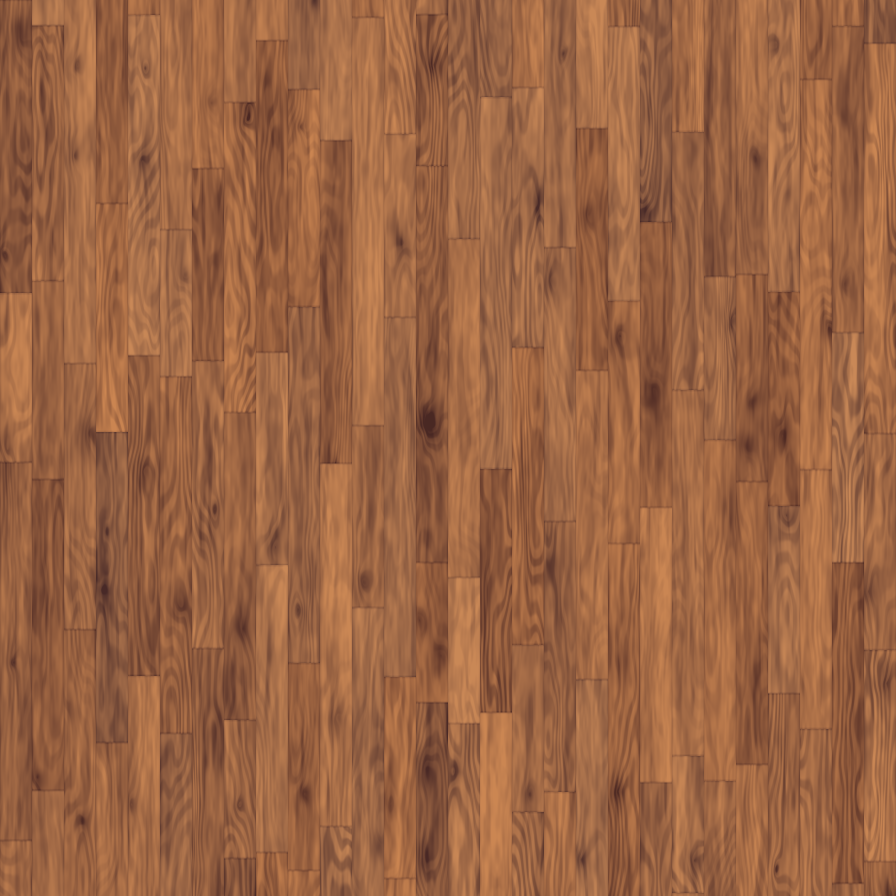
Give the GLSL for this texture, as a Shadertoy shader.

```glsl
float hash(vec2 p) {
    vec3 q = fract(p.xyx * vec3(0.1031, 0.1030, 0.0973));
    q += dot(q, q.yzx + 33.33);
    return fract((q.x + q.y) * q.z);
}

float noise(vec2 p) {
    vec2 cell = floor(p), f = fract(p);
    f = f * f * (3.0 - 2.0 * f);
    return mix(mix(hash(cell), hash(cell + vec2(1, 0)), f.x),
               mix(hash(cell + vec2(0, 1)), hash(cell + vec2(1, 1)), f.x), f.y);
}

// Height of the lower joint of a plank, in plank lengths
float jointHeight(float column, float row) {
    return row + 0.6 * hash(vec2(column + 5.0, row + 71.0));
}

vec3 woodFloor(vec2 uv) {
    const float columns = 28.0, rows = 3.2;

    // Staggered planks; pos is measured in plank widths
    float column = floor(uv.x * columns);
    float height = uv.y * rows + 9.0 * hash(vec2(column, 17.0));
    float row = floor(height);
    if (height < jointHeight(column, row)) row -= 1.0;
    float bottom = jointHeight(column, row);
    float top = jointHeight(column, row + 1.0);
    float widthsPerRow = columns / rows;
    vec2 pos = vec2(fract(uv.x * columns) - 0.5, (height - bottom) * widthsPerRow);
    float plankLength = (top - bottom) * widthsPerRow;

    vec2 id = vec2(column + 3.0, row + 11.0);
    float tone = hash(id + 40.0);
    float figure = hash(id + 80.0);
    vec2 seed = 200.0 * vec2(hash(id + 120.0), hash(id + 160.0));

    // Knots darken the wood and bend the grain around them
    float knotShade = 0.0, bend = 0.0;
    for (int i = 0; i < 2; i++) {
        vec2 key = id + 200.0 + 37.0 * float(i);
        vec2 center = vec2(0.8 * hash(key) - 0.4, plankLength * hash(key + 9.0));
        float size = mix(0.12, 0.38, hash(key + 18.0));
        float present = step(0.6, hash(key + 27.0));
        vec2 offset = (pos - center) * vec2(1.0, 0.48);
        offset += 0.12 * (vec2(noise(pos * vec2(4, 2) + seed), noise(pos * vec2(3, 2) + seed + 50.0)) - 0.5);
        float d = length(offset) / size;
        knotShade += present * (0.6 * exp(-d * d * 2.0) + 0.3 * exp(-d * 0.9));
        bend += present * 2.2 * exp(-d * 0.7);
    }

    // Arched growth rings are contours of a stretched noise field
    float field = 7.0 * noise(pos * vec2(1.3, 0.22) + seed)
                + 1.1 * noise(pos * vec2(4.0, 0.9) + seed + 30.0)
                + 2.0 * pos.x + bend;
    float ring = smoothstep(0.15, 0.9, 0.5 + 0.5 * sin(6.2832 * field));
    float ringStrength = mix(0.08, 0.42, figure) * (0.5 + noise(pos * vec2(1.5, 0.3) + seed + 70.0));

    // Straight streaks, fibres, pores and dark checks
    float wander = 0.25 * noise(pos * vec2(0.8, 0.35) + seed) + 0.05 * bend;
    vec2 grain = vec2(pos.x + wander, pos.y) + seed;
    float cloud = noise(grain * vec2(1.2, 0.25) + 13.0);
    float streak = noise(grain * vec2(4.0, 0.22));
    float fibre = noise(grain * vec2(9.0, 0.65) + 23.0);
    float pore = noise(grain * vec2(14.0, 2.2) + 41.0);
    float check = smoothstep(0.66, 0.92, noise(grain * vec2(6.5, 0.45) + 57.0));

    float light = 0.71 + 0.5 * (tone - 0.5) + 0.34 * (cloud - 0.5)
                + 0.4 * (streak - 0.5) + 0.38 * (fibre - 0.5) + 0.34 * (pore - 0.5);
    light -= ring * ringStrength + 0.32 * check;
    light -= knotShade * (0.65 + 0.6 * fibre);

    // Thin seams between planks
    float side = 0.5 - abs(pos.x);
    float end = min(pos.y, plankLength - pos.y);
    light -= 0.24 * (1.0 - smoothstep(0.0, 0.06, side));
    light -= 0.32 * (1.0 - smoothstep(0.0, 0.07, end));

    vec3 darkWood = vec3(0.48, 0.30, 0.215), paleWood = vec3(0.74, 0.49, 0.31);
    vec3 color = mix(darkWood, paleWood, clamp(light, -0.75, 1.2));
    return color + (hash(id + 300.0) - 0.5) * vec3(0.01, -0.012, -0.025);
}

void mainImage(out vec4 fragColor, in vec2 fragCoord) {
    // Four samples per pixel smooth the plank edges
    vec3 color = vec3(0.0);
    for (int i = 0; i < 4; i++) {
        vec2 shift = 0.5 * vec2(i % 2, i / 2) - 0.25;
        color += 0.25 * woodFloor((fragCoord + shift) / iResolution.y);
    }
    fragColor = vec4(color, 1.0);
}
```
